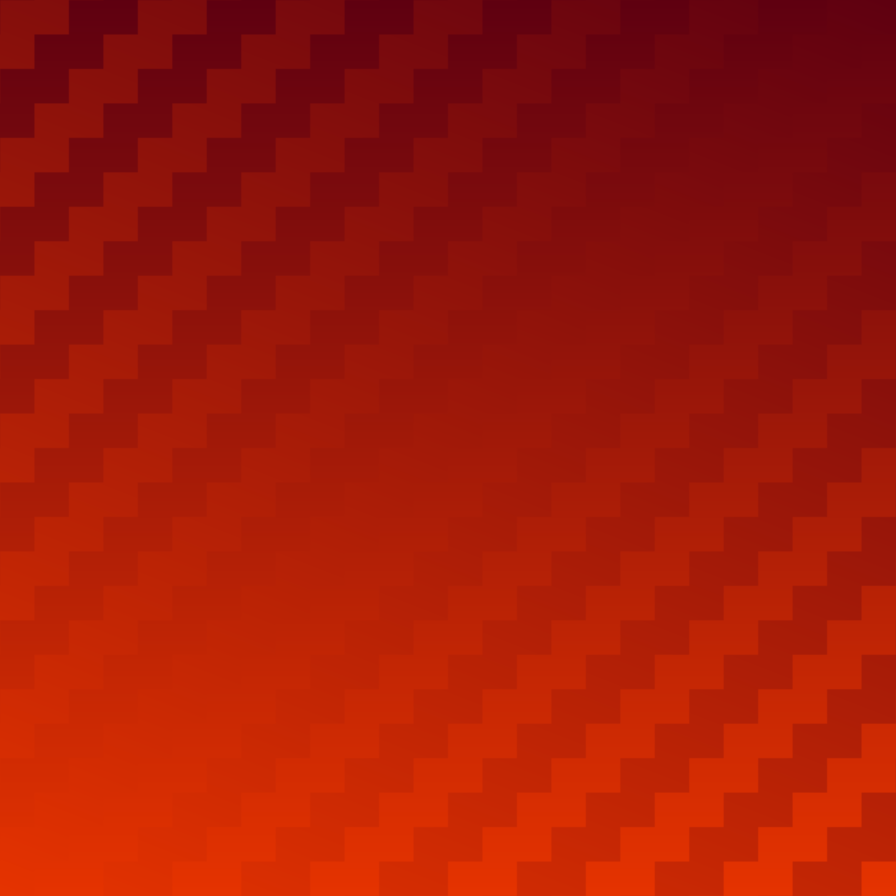
Give the GLSL for this pattern, as a three.js fragment shader.

```glsl
// Stepped diagonal twill on a dark-red to orange ramp. Two interleaved sets of
// cells read the same ramp: one straight down, the other tilted, so the weave
// fades out along one diagonal and returns there with light and dark swapped.

#define CELLS 26.0                        // cells across and down
#define PERIOD 4.0                        // cells per repeat, half of them tilted
#define TILT 0.28                         // ramp offset at the far corners
#define EDGE 0.03                         // half width of edge smoothing, in cells
#define TOP_COLOR vec3(0.37, 0.0, 0.063)
#define BOTTOM_COLOR vec3(0.90, 0.20, 0.0)

varying vec2 vUv;

// 1 inside the tilted run of a row, 0 in the straight run
float rowMask(float x, float row) {
  float half_ = 0.5 * PERIOD;
  float fromCenter = mod(x + row - 0.5 * half_ + half_, PERIOD) - half_;
  return smoothstep(-EDGE, EDGE, 0.5 * half_ - abs(fromCenter));
}

// Staircase of runs, each row shifted one cell left of the row above
float twillMask(vec2 cell) {
  float boundary = floor(cell.y + 0.5);
  float below = smoothstep(-EDGE, EDGE, cell.y - boundary);
  return mix(rowMask(cell.x, boundary - 1.0), rowMask(cell.x, boundary), below);
}

void main() {
  vec2 p = vec2(vUv.x, 1.0 - vUv.y);      // measured from the upper left

  // Positions on the ramp for the two sets of cells
  float straight = p.y;
  float tilted = p.y + TILT * (1.0 - p.x - p.y);

  float ramp = mix(straight, tilted, twillMask(p * CELLS));
  gl_FragColor = vec4(mix(TOP_COLOR, BOTTOM_COLOR, ramp), 1.0);
}
```
